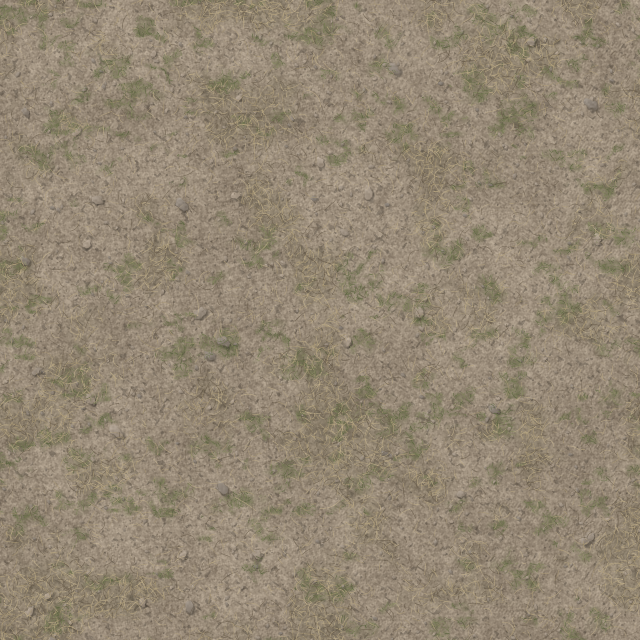
Give the GLSL for this texture, as a WebGL 1 fragment shader.

```glsl
precision highp float;
// Dry bare soil with scattered straw, small green grass tufts and pebbles.
uniform vec2 u_resolution;

float hash(vec2 p) {
  return fract(sin(dot(p, vec2(127.1, 311.7))) * 43758.5453);
}

vec2 hash2(vec2 p) {
  return vec2(hash(p), hash(p + vec2(41.3, 17.9)));
}

float noise(vec2 p) {
  vec2 i = floor(p), f = fract(p);
  f = f * f * (3.0 - 2.0 * f);
  return mix(mix(hash(i), hash(i + vec2(1.0, 0.0)), f.x),
             mix(hash(i + vec2(0.0, 1.0)), hash(i + 1.0), f.x), f.y);
}

float fbm(vec2 p) {
  float sum = 0.0, amp = 0.533;
  for (int i = 0; i < 4; i++) {
    sum += amp * noise(p);
    p = mat2(0.8, 0.6, -0.6, 0.8) * p * 2.03 + 9.7;
    amp *= 0.5;
  }
  return sum;
}

mat2 rotation(float a) {
  return mat2(cos(a), sin(a), -sin(a), cos(a));
}

// Bent fibres, one per cell: x is coverage, y is a random tone.
vec2 strands(vec2 p, float cells, float width, float density, float seed) {
  vec2 q = rotation(seed) * p * cells + seed * 5.3;
  float px = cells / u_resolution.y;
  vec2 best = vec2(0.0);
  for (int j = -1; j <= 1; j++) {
    for (int i = -1; i <= 1; i++) {
      vec2 cell = floor(q) + vec2(float(i), float(j));
      vec2 place = hash2(cell + seed);
      vec2 form = hash2(cell + seed + 73.1);
      vec2 d = rotation(6.283 * form.x) * (q - cell - place);
      d.y += (form.y - 0.5) * 1.7 * d.x * d.x;
      float halfLength = 0.2 + 0.55 * fract(form.y * 7.0 + place.x);
      float dist = length(vec2(max(abs(d.x) - halfLength, 0.0), d.y));
      float w = width * cells * (1.0 - 0.4 * abs(d.x));
      float cover = 1.0 - smoothstep(w - 0.6 * px, w + 0.6 * px, dist);
      float chance = fract(place.y * 13.0 + form.x);
      cover *= smoothstep(chance, chance + 0.15, density);
      if (cover > best.x) best = vec2(cover, fract(place.x * 17.0));
    }
  }
  return best;
}

// Soft, ragged patches where grass grows.
float tufts(vec2 p, float cells, float share) {
  vec2 q = p * cells + 0.7 * vec2(noise(p * 60.0), noise(p * 60.0 + 31.0));
  float field = 0.0;
  for (int j = -1; j <= 1; j++) {
    for (int i = -1; i <= 1; i++) {
      vec2 cell = floor(q) + vec2(float(i), float(j));
      vec2 d = q - cell - hash2(cell + cells);
      float size = mix(0.25, 0.58, hash(cell + 5.7));
      float blob = 1.0 - smoothstep(0.1, 1.0, length(d * vec2(0.8, 1.15)) / size);
      field = max(field, blob * step(hash(cell + 23.4), share));
    }
  }
  return field;
}

// Rounded stones lit from the upper left, with a shadow at the lower right.
vec3 pebbles(vec3 ground, vec2 p, float cells, float radius, float share) {
  vec2 q = p * cells;
  float px = cells / u_resolution.y;
  for (int j = -1; j <= 1; j++) {
    for (int i = -1; i <= 1; i++) {
      vec2 cell = floor(q) + vec2(float(i), float(j));
      vec2 form = hash2(cell + cells * 1.7);
      float present = step(hash(cell + 61.2), share);
      float r = radius * cells * mix(0.5, 1.1, form.x);
      vec2 d = q - cell - hash2(cell + 3.1);
      mat2 turn = rotation(6.283 * form.y);
      vec2 squash = vec2(0.8, 1.25);
      float rough = (noise(d / r * 1.6 + form * 50.0) - 0.5) * 0.7 * r;
      float edge = length(turn * d * squash) - r + rough;
      float under = length(turn * (d + vec2(-0.3, 0.4) * r) * squash) - r + rough;
      ground *= 1.0 - 0.3 * present * (1.0 - smoothstep(-px, px + 0.3 * r, under));
      vec3 stone = mix(vec3(0.51, 0.48, 0.45), vec3(0.69, 0.63, 0.56), sqrt(form.y));
      stone += 0.06 * dot(d / r, vec2(-0.5, 0.8)) + 0.1 * (noise(p * 300.0) - 0.5);
      ground = mix(ground, stone, 0.9 * present * (1.0 - smoothstep(-px, px, edge)));
    }
  }
  return ground;
}

void main() {
  vec2 p = gl_FragCoord.xy / u_resolution.y;
  // Soil: faint mottling, clods and fine grain
  vec2 g = rotation(0.6) * p;
  float shade = (fbm(p * 11.0) - 0.5) * 0.10 + (fbm(g * 70.0) - 0.5) * 0.10
              + (noise(g * 230.0) - 0.5) * 0.08 + (noise(g.yx * 430.0) - 0.5) * 0.14;
  vec3 color = vec3(0.608, 0.552, 0.482) + shade * vec3(1.0, 0.98, 0.92);
  color *= 1.0 - 0.18 * smoothstep(0.74, 0.92, noise(g * 190.0 + 40.0));

  // Growth: yellowish cover and denser green patches
  float dry = smoothstep(0.46, 0.70, fbm(p * 12.0 + 20.0));
  float grass = max(tufts(p, 17.0, 0.40), 0.8 * tufts(p + 0.37, 27.0, 0.30));
  grass *= 0.35 + 0.95 * noise(g * 160.0 + 8.0);
  color = mix(color, vec3(0.57, 0.53, 0.41), 0.25 * dry);
  color *= 1.0 - 0.16 * dry * noise(g * 140.0 + 70.0);
  color = mix(color, vec3(0.42, 0.42, 0.30), 0.65 * grass);
  color = pebbles(color, p, 52.0, 0.0028, 0.22);
  color = pebbles(color, p + 0.13, 15.0, 0.0080, 0.18);

  // Green blades, then straw and dark twigs
  for (int k = 0; k < 3; k++) {
    float n = float(k);
    vec2 blade = strands(p, 105.0 + 14.0 * n, 0.0006, grass * 1.2, 2.3 + n);
    vec3 green = mix(vec3(0.32, 0.36, 0.22), vec3(0.55, 0.56, 0.39), blade.y);
    color = mix(color, green, 0.65 * blade.x);
  }
  for (int k = 0; k < 8; k++) {
    float n = float(k);
    vec2 straw = strands(p, 36.0 + 8.0 * n, 0.0006, 0.16 + 0.5 * dry, 11.7 + n * 1.3);
    vec3 tint = mix(vec3(0.61, 0.54, 0.39), vec3(0.79, 0.72, 0.57), straw.y);
    tint = mix(tint, vec3(0.40, 0.35, 0.28), step(straw.y, 0.28));
    color = mix(color, tint, 0.6 * straw.x);
  }
  gl_FragColor = vec4(color, 1.0);
}
```
